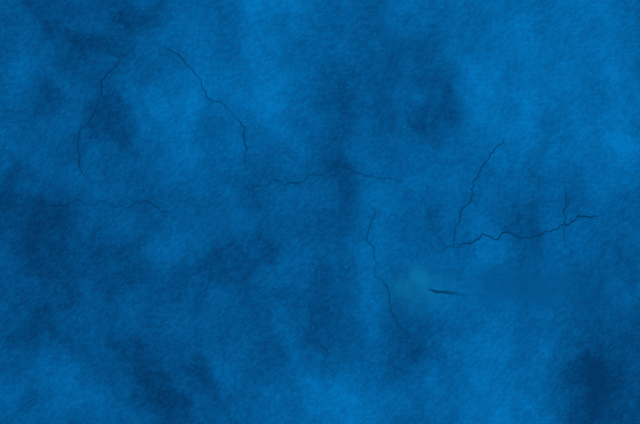
A WebGL 1 fragment shader for this texture:

```glsl
precision highp float;
// Weathered blue plaster wall: cloudy paint with upright stains and fine grit.
// Layered value noise sets the tone; a loop of wandering lines draws hairline
// cracks, and a soft smear of paler paint crosses the lower right.

uniform vec2 u_resolution;

float hash(vec2 p) {
  return fract(sin(dot(p, vec2(127.1, 311.7))) * 43758.5453);
}

float noise(vec2 p) {
  vec2 cell = floor(p), f = fract(p);
  f = f * f * (3.0 - 2.0 * f);
  float low = mix(hash(cell), hash(cell + vec2(1.0, 0.0)), f.x);
  float high = mix(hash(cell + vec2(0.0, 1.0)), hash(cell + vec2(1.0)), f.x);
  return mix(low, high, f.y);
}

float fbm(vec2 p) {
  float sum = 0.0, amp = 0.5;
  for (int i = 0; i < 5; i++) {
    sum += amp * noise(p);
    p = mat2(1.6, 1.2, -1.2, 1.6) * p + 7.3;
    amp *= 0.5;
  }
  return sum;
}

// One hairline crack in its own frame: x runs along it, y across it.
float crack(vec2 q, float len, float seed) {
  float bend = 0.09 * (noise(vec2(q.x * 8.0, seed)) - 0.5)
             + 0.022 * (noise(vec2(q.x * 34.0, seed + 5.0)) - 0.5)
             + 0.007 * (noise(vec2(q.x * 110.0, seed + 9.0)) - 0.5);
  float d = abs(q.y - bend);
  float ends = smoothstep(0.0, 0.04, q.x) * smoothstep(len, len - 0.08, q.x);
  float line = 1.0 - smoothstep(0.0006, 0.0032, d);
  float halo = exp(-d * 110.0);
  float wear = 0.3 + 0.7 * noise(vec2(q.x * 22.0, seed + 3.0));
  return ends * (line * wear + 0.16 * halo);
}

float cracks(vec2 p) {
  float sum = 0.0;
  for (int i = 0; i < 9; i++) {
    float k = float(i);
    float lean = 0.9 * (hash(vec2(k, 2.0)) - 0.5);
    float angle = lean + (mod(k, 3.0) < 0.5 ? 0.1 : -1.5);
    vec2 start = vec2(0.1 + 0.155 * k, 0.3 + 0.75 * hash(vec2(k, 4.0)));
    vec2 dir = vec2(cos(angle), sin(angle));
    vec2 q = p - start;
    q = vec2(dot(q, dir), dot(q, vec2(-dir.y, dir.x)));
    float strength = 0.4 + 0.6 * hash(vec2(k, 6.0));
    sum += strength * crack(q, 0.22 + 0.24 * hash(vec2(k, 8.0)), k * 13.0);
  }
  return min(sum, 1.0);
}

// Sparse pale specks of grit, at most one in each cell.
float specks(vec2 p) {
  vec2 cell = floor(p);
  vec2 centre = 0.3 + 0.4 * vec2(hash(cell + 3.1), hash(cell + 8.7));
  float dotShape = 1.0 - smoothstep(0.08, 0.26, length(fract(p) - centre));
  return dotShape * step(0.95, hash(cell + 17.0));
}

void main() {
  vec2 p = gl_FragCoord.xy / u_resolution.y;
  float aspect = u_resolution.x / u_resolution.y;

  // Broad clouds, upright streaks and smaller mottling
  vec2 warp = vec2(fbm(p * 4.0 + 20.0), fbm(p * 4.0 + 40.0)) - 0.48;
  float cloud = fbm(p * vec2(4.2, 2.8) + warp * 0.8 + 3.0) - 0.48;
  float streak = fbm(p * vec2(13.0, 2.5) + warp + 60.0) - 0.48;
  float mottle = fbm(p * 17.0 + 80.0) - 0.48;
  float tone = 0.62 + 1.25 * cloud + 0.45 * streak + 0.45 * mottle;

  // Damp stains with ragged edges, and darker sides
  float stain = smoothstep(0.5, 0.68, fbm(p * 9.0 + warp * 2.0 + 120.0));
  tone -= 0.24 * stain * smoothstep(0.05, -0.15, cloud);
  float side = abs(p.x / aspect - 0.5) * 2.0;
  tone -= 0.16 * smoothstep(0.65, 1.0, side);

  // Smooth smear: dark band to the right, teal patch at its left end
  vec2 s = p - vec2(0.98, 0.325) * vec2(aspect / 1.5, 1.0);
  s += 0.07 * warp;
  float band = smoothstep(0.06, 0.2, s.x) * smoothstep(0.55, 0.3, s.x)
             * exp(-pow(abs(s.y) / 0.042, 3.0));
  float teal = exp(-dot(s * vec2(16.0, 24.0), s * vec2(16.0, 24.0)))
             * (0.4 + 0.9 * noise(p * vec2(45.0, 28.0)));
  float crease = smoothstep(0.02, 0.04, s.x) * smoothstep(0.12, 0.05, s.x)
               * (1.0 - smoothstep(0.001, 0.005, abs(s.y + 0.15 * s.x)));
  tone = mix(tone, 0.42, 0.65 * band);

  // Fine plaster grain, slightly slanted
  vec2 slant = mat2(0.8, -0.6, 0.6, 0.8) * p;
  float grain = noise(slant * vec2(120.0, 190.0)) - 0.5
              + 0.6 * (noise(p * 290.0 + 9.0) - 0.5);
  tone += 0.26 * grain * (1.0 - 0.7 * max(band, min(teal, 1.0)));
  tone += 0.25 * specks(p * 85.0);

  vec3 deepBlue = vec3(0.01, 0.235, 0.425);
  vec3 brightBlue = vec3(0.01, 0.43, 0.70);
  vec3 color = mix(deepBlue, brightBlue, clamp(tone, -0.1, 1.1));
  color = mix(color, vec3(0.06, 0.51, 0.70), 0.65 * min(teal, 1.0));
  color = mix(color, vec3(0.01, 0.17, 0.31), 0.65 * max(cracks(p), crease));
  gl_FragColor = vec4(color, 1.0);
}
```
